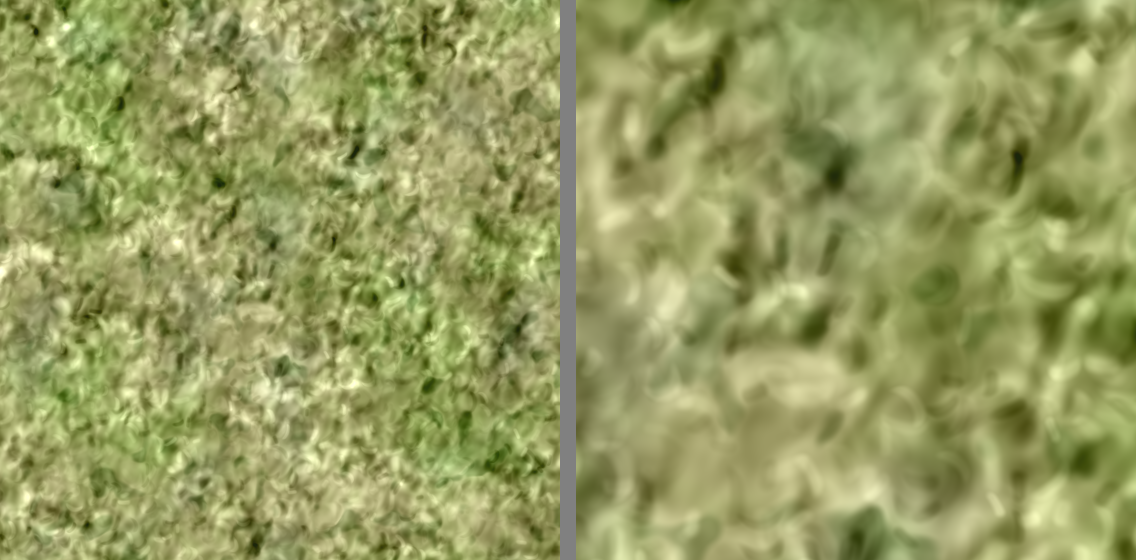
Left, the full canvas; right, a detail of the centre.
A Shadertoy shader for this texture:

```glsl
// Sunlit rough turf: soft clumps and short leaning blades in olive and straw.
// Layered gradient noise sets the light, scattered strokes add the blades,
// and slow noise drifts the hue between fresh green and dry tan.

const float TAU = 6.2831853;
const float MEAN_LIGHT = 0.618;
const vec3 OLIVE_OFFSET = vec3(-0.002, 0.017, -0.23);
const vec3 FRESH_SHIFT = vec3(-0.06, 0.008, -0.06);
const vec3 STRAW_SHIFT = vec3(0.02, -0.01, 0.025);
const vec3 COOL_SHIFT = vec3(-0.025, -0.005, 0.03);

vec3 hash3(vec2 p) {
    vec3 q = fract(p.xyx * vec3(0.1031, 0.1030, 0.0973));
    q += dot(q, q.yxz + 33.33);
    return fract((q.xxy + q.yzz) * q.zyx);
}

mat2 rotation(float angle) {
    float c = cos(angle), s = sin(angle);
    return mat2(c, s, -s, c);
}

float cornerSlope(vec2 cell, vec2 toPoint) {
    float angle = TAU * hash3(cell).x;
    return dot(vec2(cos(angle), sin(angle)), toPoint);
}

// Gradient noise, centred on zero, spread of about 0.2
float noise(vec2 p) {
    vec2 i = floor(p), f = p - i;
    vec2 w = f * f * f * (f * (f * 6.0 - 15.0) + 10.0);
    vec2 e = vec2(1.0, 0.0);
    float low = mix(cornerSlope(i, f), cornerSlope(i + e, f - e), w.x);
    float high = mix(cornerSlope(i + e.yx, f - e.yx), cornerSlope(i + 1.0, f - 1.0), w.x);
    return mix(low, high, w.y);
}

// Bent rounded stroke along y with a flat core and soft rim
float blade(vec2 p, float halfLength, float halfWidth, float bend) {
    p.x += bend * p.y * p.y;
    p.y -= clamp(p.y, -halfLength, halfLength);
    return 1.0 - smoothstep(0.2 * halfWidth, halfWidth, length(p));
}

// Light and dark strokes scattered over a jittered grid
float bladeLayer(vec2 p, float lean, float seed) {
    vec2 home = floor(p);
    float sum = 0.0;
    for (int y = -1; y <= 1; y++) {
        for (int x = -1; x <= 1; x++) {
            vec2 cell = home + vec2(x, y);
            vec3 place = hash3(cell + seed);
            vec3 form = hash3(cell + seed + 71.7);
            float angle = lean + (form.x - 0.5) * 2.4;
            vec2 local = rotation(angle) * (p - cell - place.xy);
            float shade = mix(-1.0, 1.0, place.z);
            sum += shade * blade(local, mix(0.15, 0.45, form.y), mix(0.24, 0.4, form.z), form.y - 0.2);
        }
    }
    return sum;
}

float turfLight(vec2 uv, vec2 warped) {
    vec2 leaning = rotation(0.4) * warped;
    float liveliness = clamp(1.0 + 1.1 * noise(uv * 9.0 + 239.0), 0.6, 1.4);
    float grain = 0.27 * noise(leaning * vec2(38.0, 29.0) + 91.0);
    grain += 0.22 * noise(leaning * vec2(64.0, 46.0) + 153.0);
    grain += 0.12 * bladeLayer(warped * 34.0 + 50.0, 0.4, 5.0);
    grain += 0.11 * bladeLayer(warped * 48.0 + 80.0, 0.4, 29.0);
    float broad = 0.17 * noise(uv * 5.0 + 13.0);
    broad += 0.21 * noise(warped * 14.0 + 37.0);
    return MEAN_LIGHT + broad + grain * liveliness;
}

// Shadowed gaps between clumps
float gaps(vec2 p) {
    vec2 leaning = rotation(0.5) * p;
    float clumpGap = noise(leaning * vec2(27.0, 21.0) + 301.0);
    clumpGap += 0.5 * noise(p * 8.0 + 17.0) + 0.2 * noise(p * 62.0 + 83.0);
    return smoothstep(0.2, 0.48, clumpGap);
}

vec3 turfColor(float light, float gap, vec2 uv) {
    float drift = noise(uv * 3.2 + 7.0) + 0.5 * noise(uv * 8.0 + 63.0);
    float tuft = noise(uv * 26.0 + 119.0);
    float fresh = smoothstep(-0.1, 0.6, drift + 0.3 * tuft);
    float straw = smoothstep(-0.1, 0.45, 0.6 * tuft - drift);
    float cool = smoothstep(0.0, 0.5, noise(uv * 7.0 + 171.0));
    vec3 color = light + OLIVE_OFFSET;
    color += FRESH_SHIFT * fresh + STRAW_SHIFT * straw + COOL_SHIFT * cool;
    color += vec3(-0.025, 0.005, 0.0) * gap;
    return max(color, vec3(0.10, 0.15, 0.04));
}

void mainImage(out vec4 fragColor, in vec2 fragCoord) {
    vec2 uv = fragCoord / iResolution.y;
    vec2 sway = vec2(noise(uv * 26.0 + 401.0), noise(uv * 26.0 + 457.0));
    vec2 warped = uv + 0.008 * sway;

    float gap = gaps(warped);
    float light = turfLight(uv, warped) - 0.16 * gap;
    fragColor = vec4(clamp(turfColor(light, gap, uv), 0.0, 1.0), 1.0);
}
```
